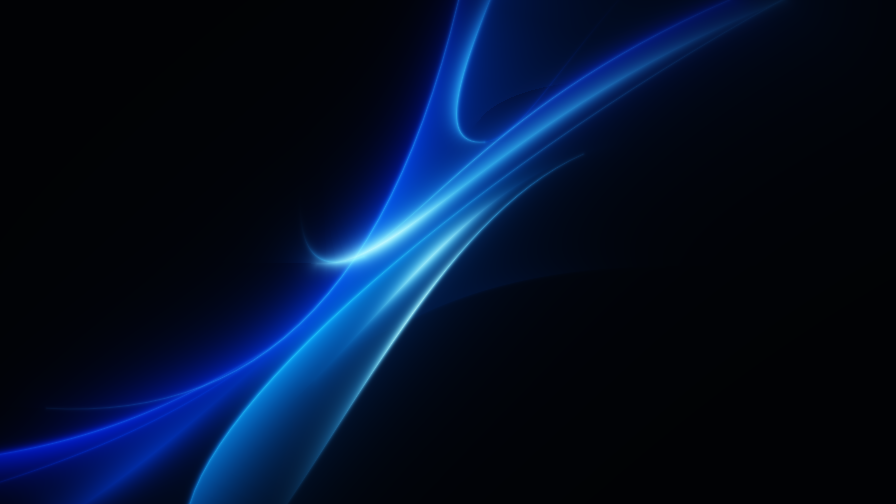
Reproduce this background procedurally as a Shadertoy shader.

```glsl
const int SEGMENTS = 28;
const float EXPOSURE = 1.5;
const float HAIRLINE = 0.0022;
const vec3 BACKDROP = vec3(0.003, 0.006, 0.012);
const vec3 NAVY = vec3(0.0, 0.045, 0.15);
const vec3 COBALT = vec3(0.0, 0.06, 0.95);
const vec3 ROYAL = vec3(0.0, 0.18, 1.0);
const vec3 AZURE = vec3(0.01, 0.42, 1.05);
const vec3 SKY = vec3(0.12, 0.55, 0.95);
const vec3 ICE = vec3(0.75, 1.5, 1.8);

vec2 bezier(vec2 a, vec2 b, vec2 c, vec2 d, float t) {
    float s = 1.0 - t;
    return s * s * s * a + 3.0 * s * t * (s * b + t * c) + t * t * t * d;
}

// Signed distance (positive on the left of travel) and curve parameter
vec2 strand(vec2 p, vec2 a, vec2 b, vec2 c, vec2 d) {
    float nearest = 1e6, side = 1.0, along = 0.0;
    vec2 start = a;
    for (int i = 1; i <= SEGMENTS; i++) {
        vec2 end = bezier(a, b, c, d, float(i) / float(SEGMENTS));
        vec2 e = end - start, q = p - start;
        float h = clamp(dot(q, e) / dot(e, e), 0.0, 1.0);
        vec2 offset = q - e * h;
        float dist2 = dot(offset, offset);
        if (dist2 < nearest) {
            nearest = dist2;
            side = e.x * q.y - e.y * q.x < 0.0 ? -1.0 : 1.0;
            along = (float(i - 1) + h) / float(SEGMENTS);
        }
        start = end;
    }
    return vec2(side * sqrt(nearest), along);
}

// Light with separate left and right falloff, strongest at one place along the curve
float veil(vec2 s, float leftWidth, float rightWidth, float peak, float spread) {
    float pixel = 0.7 / iResolution.y;
    float onLeft = smoothstep(-pixel, pixel, s.x);
    vec2 falloff = exp(-abs(s.x) / vec2(rightWidth, leftWidth));
    float k = (s.y - peak) / spread;
    return mix(falloff.x, falloff.y, onLeft) * exp(-k * k);
}

float hairline(vec2 s, float peak, float spread) {
    return veil(s, HAIRLINE, HAIRLINE, peak, spread);
}

void mainImage(out vec4 fragColor, in vec2 fragCoord) {
    vec2 p = fragCoord / iResolution.y;

    // Main flow edges
    vec2 outer = strand(p, vec2(0.093, 0.19), vec2(0.486, 0.167), vec2(0.764, 0.387), vec2(0.91, 1.0));
    vec2 inner = strand(p, vec2(0.377, 0.0), vec2(0.451, 0.248), vec2(0.995, 0.694), vec2(1.551, 1.0));
    vec2 ribbon = strand(p, vec2(0.63, 0.477), vec2(0.799, 0.463), vec2(0.995, 0.78), vec2(1.556, 1.0));
    vec2 crest = strand(p, vec2(0.694, 0.481), vec2(0.856, 0.572), vec2(0.995, 0.803), vec2(1.447, 1.0));
    vec2 hook = strand(p, vec2(0.595, 0.618), vec2(0.593, 0.502), vec2(0.625, 0.456), vec2(0.722, 0.491));

    // Upper fork
    vec2 fork = strand(p, vec2(0.972, 1.0), vec2(0.907, 0.838), vec2(0.868, 0.711), vec2(0.961, 0.718));
    vec2 forkTail = strand(p, vec2(0.961, 0.718), vec2(1.03, 0.727), vec2(1.088, 0.838), vec2(1.227, 1.0));

    // Lower right blades
    vec2 beam = strand(p, vec2(0.625, 0.248), vec2(0.81, 0.433), vec2(0.972, 0.664), vec2(1.215, 0.711));
    vec2 blade = strand(p, vec2(0.556, -0.019), vec2(0.718, 0.213), vec2(0.903, 0.583), vec2(1.157, 0.694));
    vec2 arc = strand(p, vec2(0.822, 0.37), vec2(0.949, 0.433), vec2(1.111, 0.472), vec2(1.319, 0.472));

    // Lower left folds
    vec2 foldTop = strand(p, vec2(-0.02, 0.095), vec2(0.208, 0.132), vec2(0.37, 0.201), vec2(0.602, 0.352));
    vec2 foldMid = strand(p, vec2(-0.02, 0.037), vec2(0.208, 0.109), vec2(0.417, 0.201), vec2(0.602, 0.363));
    vec2 foldLow = strand(p, vec2(0.139, -0.019), vec2(0.301, 0.086), vec2(0.44, 0.213), vec2(0.625, 0.375));

    // Ambient haze
    vec3 light = BACKDROP + NAVY * 0.4 * exp(-abs(inner.x) / 0.17);

    // Blue body held between the outer and inner edges
    float body = mix(0.15, 1.0, smoothstep(-0.02, 0.01, inner.x));
    light += COBALT * 0.6 * veil(outer, 0.04, 0.02, 0.6, 0.32);
    light += ROYAL * 0.95 * body * veil(outer, 0.004, 0.11, 0.7, 0.25);
    light += SKY * 0.55 * hairline(outer, 0.6, 0.4);
    light += AZURE * 0.9 * veil(inner, 0.004, 0.065, 0.22, 0.3);
    light += AZURE * 0.5 * veil(inner, 0.035, 0.03, 0.4, 0.16);
    light += SKY * 0.5 * hairline(inner, 0.35, 0.4);

    // Bright ribbon and its crest
    light += ICE * 1.15 * veil(ribbon, 0.011, 0.01, 0.23, 0.16);
    light += AZURE * 0.55 * veil(ribbon, 0.035, 0.018, 0.3, 0.25);
    light += SKY * 0.85 * veil(ribbon, 0.02, 0.011, 0.58, 0.26);
    light += COBALT * 0.5 * veil(crest, 0.014, 0.04, 0.7, 0.3);
    light += SKY * 0.6 * hairline(crest, 0.45, 0.35);
    light += SKY * 0.8 * veil(hook, 0.005, 0.004, 0.85, 0.35);

    // Fork strand with the dim sheet beside it
    light += SKY * 0.9 * veil(fork, 0.003, 0.012, 0.4, 0.38);
    light += ROYAL * 0.3 * veil(fork, 0.01, 0.03, 0.4, 0.45);
    light += SKY * 0.5 * hairline(fork, 0.8, 0.25);
    light += ROYAL * 0.2 * hairline(forkTail, 0.2, 0.5);
    light += NAVY * 0.9 * smoothstep(0.0, 0.03, crest.x) * veil(fork, 0.2, 0.01, 0.2, 0.6);

    // Blades
    light += ICE * 0.75 * veil(beam, 0.01, 0.008, 0.42, 0.15);
    light += AZURE * 0.65 * veil(beam, 0.025, 0.016, 0.4, 0.28);
    light += ICE * 0.8 * veil(blade, 0.005, 0.0025, 0.5, 0.16);
    light += SKY * 0.5 * veil(blade, 0.022, 0.003, 0.33, 0.24);
    light += SKY * 0.5 * hairline(blade, 0.75, 0.2);
    light += NAVY * 0.45 * veil(arc, 0.06, 0.003, 0.3, 0.4);

    // Folds
    light += COBALT * 0.85 * veil(foldTop, 0.006, 0.035, 0.2, 0.5);
    light += COBALT * 0.25 * veil(foldTop, 0.05, 0.02, 0.5, 0.4);
    light += SKY * 0.25 * hairline(foldTop, 0.4, 0.4);
    light += ROYAL * 0.3 * hairline(foldMid, 0.4, 0.4);
    light += ROYAL * 0.6 * veil(foldLow, 0.05, 0.025, 0.35, 0.45);

    fragColor = vec4(1.0 - exp(-EXPOSURE * light), 1.0);
}
```
